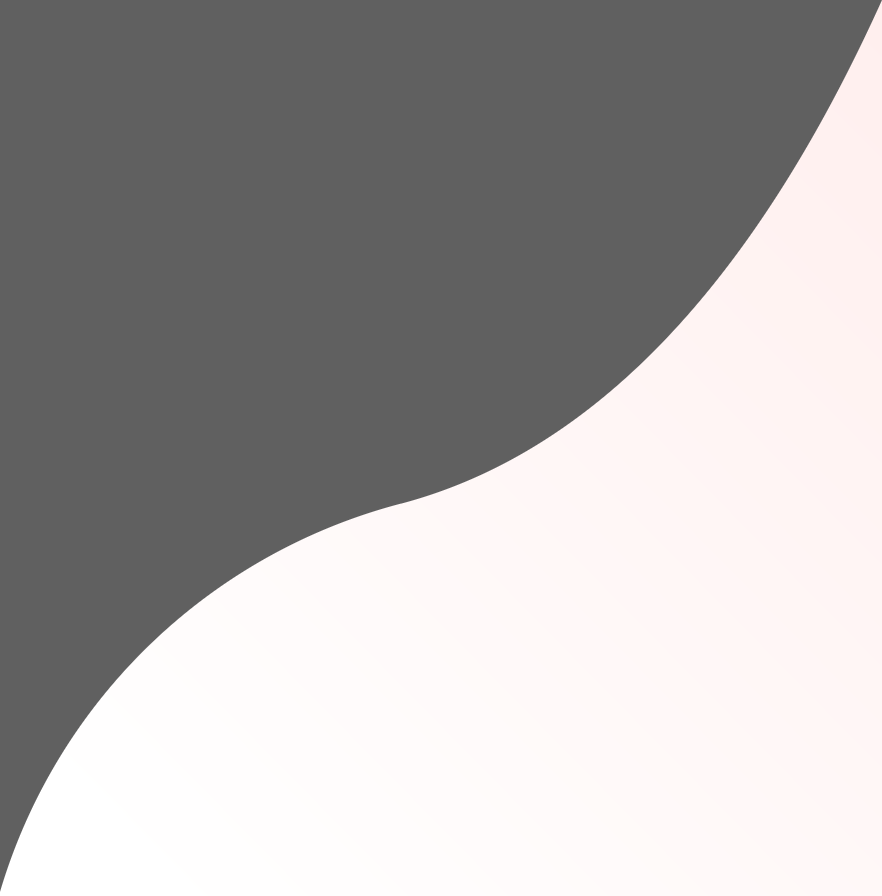
Give the GLSL for this background, as a WebGL 2 fragment shader.

```glsl
#version 300 es
precision highp float;

uniform vec2 u_resolution;
out vec4 outColor;

// Colours
const vec3 GREY = vec3(0.377);
const vec3 WHITE = vec3(1.0);
const vec3 BLUSH = vec3(1.0, 0.937, 0.933);

// Shape, in units of the canvas height
const vec2 HILL_CENTER = vec2(0.6075, -0.175);
const float HILL_RADIUS = 0.6335;
const vec2 SLOPE_START = vec2(0.448, 0.438);
const vec2 SLOPE_CONTROL = vec2(0.769, 0.5234);
const vec2 SLOPE_END = vec2(0.9844, 1.0);

// Diagonal range of the blush gradient
const float BLUSH_FROM = 0.09;
const float BLUSH_TO = 1.0;

// Height of the circular arc above x
float hillHeight(float x) {
    float dx = x - HILL_CENTER.x;
    return HILL_CENTER.y + sqrt(max(HILL_RADIUS * HILL_RADIUS - dx * dx, 0.0));
}

// Height of the quadratic Bezier curve above x
float slopeHeight(float x) {
    vec2 a = SLOPE_START - 2.0 * SLOPE_CONTROL + SLOPE_END;
    vec2 b = 2.0 * (SLOPE_CONTROL - SLOPE_START);
    float c = x - SLOPE_START.x;
    float root = sqrt(max(b.x * b.x + 4.0 * a.x * c, 0.0));
    float t = 2.0 * c / (b.x + root);
    return SLOPE_START.y + t * (b.y + t * a.y);
}

void main() {
    vec2 uv = gl_FragCoord.xy / u_resolution;
    vec2 p = gl_FragCoord.xy / u_resolution.y;

    // Boundary: a rounded hill that turns into a rising slope
    float hill = hillHeight(p.x);
    float slope = slopeHeight(p.x);
    float height = p.x < SLOPE_START.x ? hill : slope;
    float above = p.y - height;
    float pixel = max(length(vec2(dFdx(above), dFdy(above))), 1e-5);
    float greyMask = clamp(above / pixel + 0.5, 0.0, 1.0);

    // Pale diagonal gradient below the boundary
    float diagonal = 0.5 * (uv.x + uv.y);
    float blush = clamp((diagonal - BLUSH_FROM) / (BLUSH_TO - BLUSH_FROM), 0.0, 1.0);
    vec3 ground = mix(WHITE, BLUSH, blush);

    outColor = vec4(mix(ground, GREY, greyMask), 1.0);
}
```
